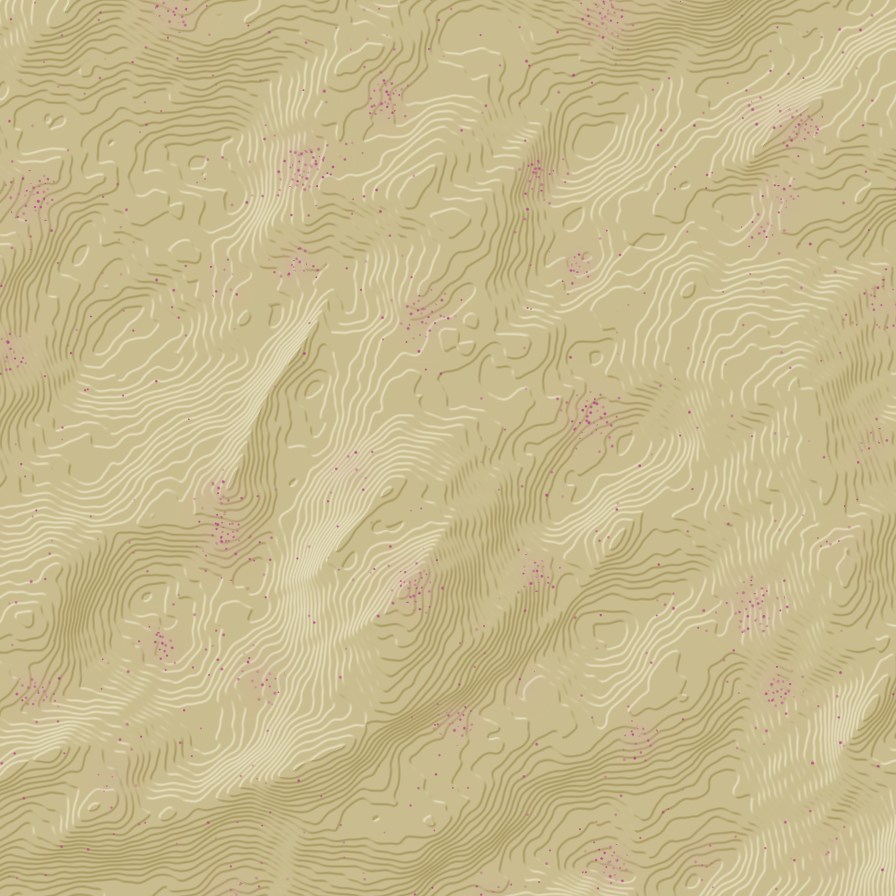
Give the GLSL for this texture, as a Shadertoy shader.

```glsl
#define LEVELS 34.0
#define LINE_HALF_WIDTH 0.0012
#define LINE_SOFTNESS 0.0013
#define RIDGE_HEIGHT 0.23
#define SPECK_CELLS 135.0
#define CLUSTER_CELLS 7.0
#define GROUND vec3(0.79, 0.74, 0.56)
#define LIT vec3(0.89, 0.86, 0.73)
#define SHADED vec3(0.67, 0.61, 0.39)
#define MAGENTA vec3(0.72, 0.27, 0.54)
#define BLUSH vec3(0.81, 0.68, 0.61)

vec3 hash3(vec2 cell) {
    vec3 h = fract(cell.xyx * vec3(0.1031, 0.1030, 0.0973));
    h += dot(h, h.yxz + 33.33);
    return fract((h.xxy + h.yzz) * h.zyx);
}

float cornerSlope(vec2 cell, vec2 offset) {
    float angle = 6.2832 * hash3(cell + 57.0).x;
    return dot(vec2(cos(angle), sin(angle)), offset);
}

// Gradient noise, roughly -0.6 to 0.6
float noise(vec2 p) {
    vec2 i = floor(p), f = p - i;
    vec2 w = f * f * f * (f * (f * 6.0 - 15.0) + 10.0);
    vec2 e = vec2(1.0, 0.0);
    float low = mix(cornerSlope(i, f), cornerSlope(i + e, f - e), w.x);
    float high = mix(cornerSlope(i + e.yx, f - e.yx), cornerSlope(i + 1.0, f - 1.0), w.x);
    return mix(low, high, w.y);
}

float fbm(vec2 p) {
    float sum = 0.0, amplitude = 0.8;
    for (int i = 0; i < 5; i++) {
        sum += amplitude * noise(p);
        p = mat2(1.6, 1.2, -1.2, 1.6) * p + 17.3;
        amplitude *= 0.38;
    }
    return sum;
}

// Rolling hills with narrow, sharp diagonal ridges
float terrain(vec2 p) {
    vec2 along = vec2(0.73, 0.68);
    vec2 q = vec2(dot(p, along), dot(p, vec2(-along.y, along.x)));
    float hills = fbm(q * vec2(2.6, 3.6) + 4.0);
    q.y += 0.03 * noise(p * 6.0 + 31.0);
    float n = noise(q * vec2(2.2, 6.2) + 12.0);
    float crest = exp(-5.0 * sqrt(n * n + 0.0006));
    float mask = smoothstep(-0.12, 0.18, noise(p * 3.0 + 23.0));
    return hills + RIDGE_HEIGHT * crest * mask;
}

// Density of the scattered speck clusters
float clusters(vec2 p) {
    vec2 cell = floor(p * CLUSTER_CELLS);
    float density = 0.0;
    for (int y = -1; y <= 1; y++)
    for (int x = -1; x <= 1; x++) {
        vec2 c = cell + vec2(x, y);
        vec3 h = hash3(c + 211.0);
        float strength = smoothstep(0.25, 0.7, h.z);
        float radius = mix(0.014, 0.023, fract(h.z * 19.0));
        float d = length(p - (c + h.xy) / CLUSTER_CELLS) / radius;
        density = max(density, strength * exp(-d * d));
    }
    return density;
}

void mainImage(out vec4 fragColor, in vec2 fragCoord) {
    vec2 p = fragCoord / iResolution.y;

    // Height and slope, counted in contour levels
    vec2 e = vec2(0.0008, 0.0);
    float level = LEVELS * terrain(p);
    vec2 slope = (LEVELS * vec2(terrain(p + e), terrain(p + e.yx)) - level) / e.x;
    float steepness = max(length(slope), 8.0);

    // Contours lit from the upper left
    float lineDistance = abs(fract(level) - 0.5) / steepness;
    float line = 1.0 - smoothstep(LINE_HALF_WIDTH - LINE_SOFTNESS,
                                  LINE_HALF_WIDTH + LINE_SOFTNESS, lineDistance);
    float light = dot(slope / steepness, vec2(0.64, -0.77));
    vec3 ink = mix(GROUND, light > 0.0 ? LIT : SHADED, smoothstep(0.0, 0.75, abs(light)));
    vec3 color = mix(GROUND, ink, line);

    // Magenta specks on two turned grids, dense inside soft pink clusters
    float density = clusters(p);
    color = mix(color, BLUSH, 0.42 * sqrt(density));
    for (int layer = 0; layer < 2; layer++) {
        float turn = 0.4 + 0.8 * float(layer);
        mat2 spin = mat2(cos(turn), sin(turn), -sin(turn), cos(turn));
        vec2 s = spin * p * SPECK_CELLS + 300.0;
        vec2 cell = floor(s);
        vec3 h = hash3(cell + 401.0 * float(layer + 1));
        vec2 center = cell + mix(vec2(0.28), vec2(0.72), h.xy);
        float chance = 0.014 + 0.62 * density;
        float radius = mix(0.0016, 0.0027, fract(h.y * 23.0));
        float speck = 1.0 - smoothstep(0.2, 1.0, length(s - center) / SPECK_CELLS / radius);
        float opacity = mix(0.25, 0.95, fract(h.x * 37.0));
        color = mix(color, MAGENTA, step(h.z, chance) * speck * opacity);
    }

    fragColor = vec4(color, 1.0);
}
```
